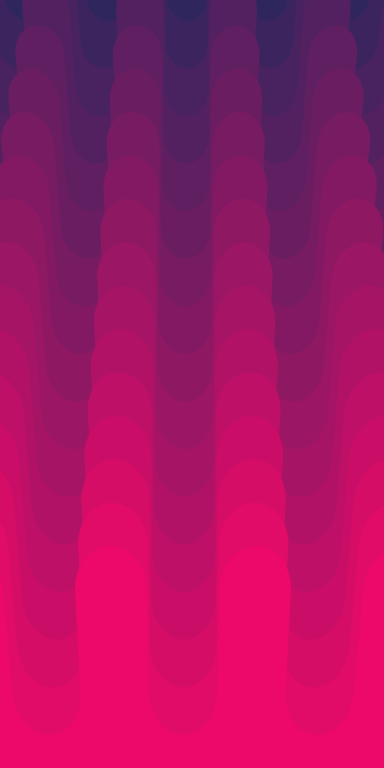
Reproduce this background procedurally as a Shadertoy shader.

```glsl
// Stacked rounded waves fading from indigo at the top to hot pink at the bottom.

#define LAYERS 16
#define CREST_Y 0.289        // crest height of the front layer
#define CREST_STEP 0.0565    // rise of the crests per layer
#define TROUGH_Y 0.043       // trough height of the front layer
#define TROUGH_STEP 0.062    // rise of the troughs per layer
#define PERIOD 0.1914        // crest spacing of the front layer
#define SHRINK 0.0269        // loss of spacing per layer
#define TAPER 0.91           // spacing at the troughs relative to the crests
#define CENTER_X 0.2383      // axis of the middle trough
#define CENTER_STEP 0.00035  // drift of the axis per layer
#define CAP_RATIO 0.8        // width to height of the rounded ends

const vec3 INDIGO = vec3(0.19, 0.15, 0.37);
const vec3 PINK = vec3(0.93, 0.035, 0.41);

// Signed distance to one wave layer, negative inside its body.
float waveLayer(vec2 p, float depth) {
    float crest = CREST_Y + CREST_STEP * depth;
    float trough = TROUGH_Y + TROUGH_STEP * depth;
    float fall = clamp((crest - p.y) / (crest - trough), 0.0, 1.0);
    float period = PERIOD * (1.0 - SHRINK * depth) * mix(1.0, TAPER, fall);

    // Horizontal distance to the nearest trough axis and crest axis
    float fromTrough = abs(fract((p.x - CENTER_X - CENTER_STEP * depth) / period + 0.5) - 0.5) * period;
    float fromCrest = 0.5 * period - fromTrough;
    float radius = 0.25 * period;

    // Round caps above, round hollows below
    if (fall < 0.5) {
        float rise = max(p.y - crest + radius / CAP_RATIO, 0.0) * CAP_RATIO;
        return length(vec2(fromCrest, rise)) - radius;
    }
    float dip = max(trough + radius / CAP_RATIO - p.y, 0.0) * CAP_RATIO;
    return radius - length(vec2(fromTrough, dip));
}

void mainImage(out vec4 fragColor, in vec2 fragCoord) {
    vec2 p = fragCoord / iResolution.y;
    float blur = 0.7 / iResolution.y;
    vec3 color = INDIGO;

    // Paint from the farthest layer to the nearest
    for (int i = LAYERS - 1; i >= 0; i--) {
        float depth = float(i);
        vec3 layerColor = mix(PINK, INDIGO, depth / float(LAYERS));
        float cover = 1.0 - smoothstep(-blur, blur, waveLayer(p, depth));
        color = mix(color, layerColor, cover);
    }
    fragColor = vec4(color, 1.0);
}
```
